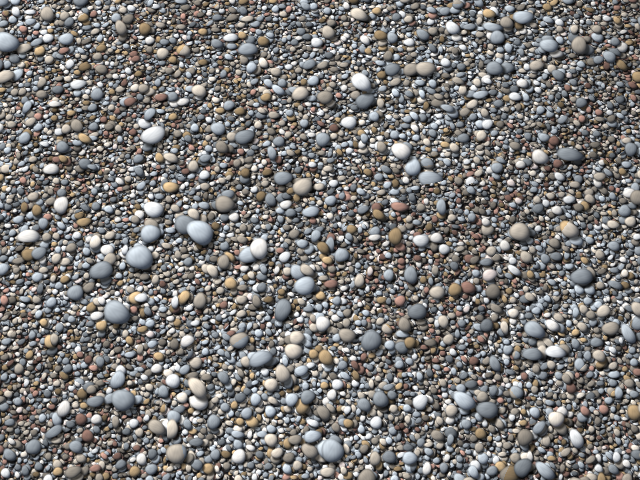
Write a Shadertoy shader that draws this texture.

```glsl
// A pebble beach in low sun: layers of jittered ellipses, painted from fine
// gravel up to sparse large stones, each one shaded and casting a shadow.
// A mild perspective makes the stones smaller toward the top.

vec3 hash3(vec3 p) {
    p = fract(p * vec3(0.1031, 0.1030, 0.0973));
    p += dot(p, p.yxz + 33.33);
    return fract((p.xxy + p.yxx) * p.zyx);
}

// Broad drifts over the beach, about -1 to 1
float drift(vec2 p) {
    return 0.5 * sin(7.0 * p.x + 2.0 * sin(5.0 * p.y))
         + 0.5 * sin(9.0 * p.y - 4.0 * p.x + 1.5 * sin(8.0 * p.x));
}

// Mostly grey stones, some beige, a few ochre and red ones; large ones are paler
vec3 stoneColor(vec3 h, float warmth, float level) {
    float kind = h.x + 0.10 * warmth - 0.02 * level;
    vec3 tint = vec3(0.94, 1.00, 1.06);
    if (kind > 0.40) tint = vec3(1.06, 1.00, 0.92);
    if (kind > 0.79) tint = vec3(1.17, 0.98, 0.72);
    if (kind > 0.90) tint = vec3(1.15, 0.86, 0.77);
    float albedo = mix(0.37 + 0.035 * level, 0.90, h.y);
    if (kind > 0.79) albedo *= 0.87;
    if (h.z > 0.86) {
        albedo = 1.03;
        tint = mix(tint, vec3(1.0), 0.75);
    }
    return albedo * tint;
}

void mainImage(out vec4 fragColor, in vec2 fragCoord) {
    vec2 uv = fragCoord / iResolution.y;
    float depth = 1.0 - 0.2 * uv.y;
    vec2 ground = vec2(uv.x - 0.67, uv.y) / depth;
    float pixel = 1.0 / (iResolution.y * depth);
    vec3 sun = normalize(vec3(-0.45, 0.60, 0.66));
    float warmth = drift(uv);

    vec3 color = vec3(0.080, 0.070, 0.070);

    for (int layer = 0; layer < 10; layer++) {
        float level = max(float(layer) - 3.0, 0.0);
        float size = 0.0158 * pow(1.27, level);
        float presence = pow(0.63, level) * (1.0 - 0.35 * warmth * step(0.5, level));
        vec2 grid = ground / size + 17.3 * float(layer) + 200.0;
        vec2 cell = floor(grid);

        for (int k = 0; k < 9; k++) {
            vec2 id = cell + vec2(k % 3 - 1, k / 3 - 1);
            vec3 place = hash3(vec3(id, float(layer) * 7.0 + 1.0));
            if (place.z > presence) continue;
            vec3 form = hash3(vec3(id, float(layer) * 7.0 + 91.0));

            // Ellipse in the stone's own axes, with a slightly uneven outline
            vec2 offset = grid - id - 0.5 - 0.7 * (place.xy - 0.5);
            float radius = mix(0.31, 0.52, form.y);
            if (length(offset) > 1.8 * radius) continue;
            float angle = -0.6 + 2.8 * (form.x - 0.5);
            mat2 turn = mat2(cos(angle), -sin(angle), sin(angle), cos(angle));
            vec2 axes = radius * vec2(1.0, mix(0.55, 0.95, form.z));
            vec2 local = turn * offset / axes;
            float bearing = atan(local.y, local.x + 0.00001);
            float wobble = 1.0 + 0.06 * sin(2.0 * bearing + 20.0 * form.z)
                               + 0.05 * sin(3.0 * bearing + 40.0 * form.x);
            float dist = length(local) / wobble;

            // Shadow thrown away from the sun
            vec2 shadowPos = turn * (offset - radius * vec2(0.22, -0.30)) / axes;
            color *= 1.0 - 0.72 * (1.0 - smoothstep(0.80, 1.25, length(shadowPos)));

            // Rounded body with sunlight, blue skylight and a dark rim
            vec2 slope = offset / radius * min(dist, 1.2);
            vec3 normal = normalize(vec3(slope, 0.75));
            float light = max(dot(normal, sun), 0.0);
            vec3 h = hash3(vec3(id.yx, float(layer) * 7.0 + 53.0));
            vec3 body = stoneColor(h, warmth, level);
            vec2 grain = local * (4.0 + 3.0 * form.y);
            body *= 1.0 + 0.03 * sin(grain.x + 2.0 * sin(grain.y + 9.0 * h.z))
                        * sin(1.7 * grain.y + 30.0 * h.x);
            body *= vec3(0.25, 0.27, 0.31) + vec3(0.90, 0.87, 0.81) * light;
            body *= 1.0 - 0.28 * smoothstep(0.75, 1.05, dist);

            float soft = 0.9 * pixel / (size * axes.y);
            color = mix(color, body, 1.0 - smoothstep(1.0 - soft, 1.0 + soft, dist));
        }
    }

    // Darker warm drifts, duller toward the upper right, then a lift of the midtones
    color *= 1.04 - 0.08 * warmth - 0.12 * smoothstep(0.7, 1.9, uv.x + 0.5 * uv.y);
    color = pow(clamp(color, 0.0, 1.0), vec3(0.81));
    fragColor = vec4(color, 1.0);
}
```
